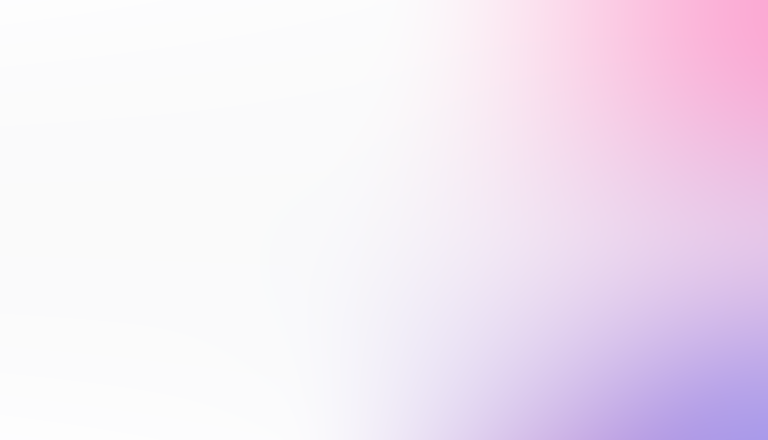
Give the GLSL for this background, as a Shadertoy shader.

```glsl
// A soft near-white backdrop that warms into rose at the upper right and
// cools into periwinkle at the lower right. A vertical colour ramp is laid
// over the paper with a horizontal fade whose limits bend with height.

// Colour of the right side at height p.y, with an orchid tint low down.
vec3 glowColour(vec2 p) {
    vec3 rose = vec3(0.985, 0.650, 0.822);
    vec3 lilac = vec3(0.900, 0.775, 0.910);
    vec3 periwinkle = vec3(0.640, 0.590, 0.920);
    vec3 orchid = vec3(0.740, 0.605, 0.872);

    float low = pow(1.0 - p.y, 3.0);
    float inward = 1.0 - smoothstep(0.68, 1.05, p.x);
    vec3 base = mix(periwinkle, orchid, inward * (0.3 + 0.7 * low));

    vec3 colour = mix(base, lilac, smoothstep(-0.1, 0.52, p.y));
    return mix(colour, rose, smoothstep(0.4, 0.97, p.y));
}

// Strength of the glow: it reaches further left near the bottom.
float glowCover(vec2 p) {
    float start = mix(0.36, 0.48, smoothstep(0.25, 1.0, p.y));
    float bend = max(0.0, 1.0 - 2.0 * p.y);
    float end = 1.075 - 0.17 * bend * bend;
    return smoothstep(start, end, p.x);
}

void mainImage(out vec4 fragColor, in vec2 fragCoord) {
    vec2 p = fragCoord / iResolution.xy;

    // Paper, a touch brighter toward the two left corners
    float corner = pow(abs(2.0 * p.y - 1.0), 2.0) * (1.0 - p.x);
    vec3 paper = vec3(0.980, 0.980, 0.982) + 0.013 * corner;

    // Faint cool haze ahead of the glow
    vec2 haze = (p - vec2(0.54, 0.25)) / vec2(0.16, 0.30);
    paper -= vec3(0.012, 0.010, 0.0) * exp(-dot(haze, haze));

    fragColor = vec4(mix(paper, glowColour(p), glowCover(p)), 1.0);
}
```
